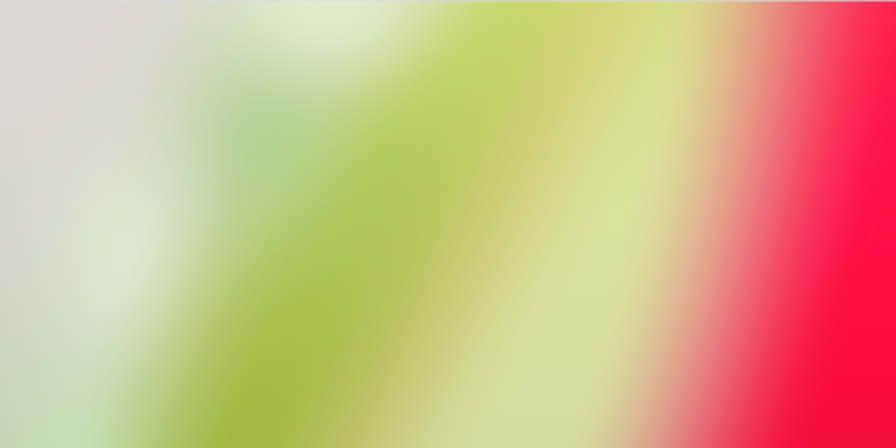
A Shadertoy shader for this background:

```glsl
// Smooth curve through values at the bottom, middle and top
vec3 column(vec3 low, vec3 mid, vec3 high, float y) {
    return low * (1.0 - y) * (1.0 - 2.0 * y) + mid * 4.0 * y * (1.0 - y) + high * y * (2.0 * y - 1.0);
}

// Soft elliptical spot of light
float glow(vec2 p, vec2 center, vec2 radius) {
    vec2 d = (p - center) / radius;
    return exp(-dot(d, d));
}

// Wide blurred step across a slanted edge
float softEdge(float x, float edge, float halfWidth) {
    return smoothstep(edge - halfWidth, edge + halfWidth, x);
}

void mainImage(out vec4 fragColor, in vec2 fragCoord) {
    vec2 p = fragCoord / iResolution.y;
    p.x *= 2.0 * iResolution.y / iResolution.x;

    // Band colours, varying with height
    vec3 pale = column(vec3(0.75, 0.82, 0.69), vec3(0.84, 0.83, 0.79), vec3(0.87, 0.85, 0.83), p.y);
    vec3 olive = column(vec3(0.63, 0.725, 0.25), vec3(0.69, 0.775, 0.33), vec3(0.77, 0.85, 0.42), p.y);
    vec3 yellow = column(vec3(0.83, 0.86, 0.62), vec3(0.855, 0.885, 0.61), vec3(0.84, 0.88, 0.55), p.y);
    vec3 red = column(vec3(0.96, 0.05, 0.22), vec3(1.0, 0.06, 0.27), vec3(1.0, 0.12, 0.30), p.y);

    // Curved boundaries: pale to olive, olive to yellow, yellow to red
    vec3 edges = column(vec3(0.34, 0.79, 1.535), vec3(0.53, 1.08, 1.675), vec3(0.94, 1.34, 1.76), p.y);
    float toOlive = softEdge(p.x, edges.x, 0.22);
    float toYellow = softEdge(p.x, edges.y, 0.29);
    float toRed = softEdge(p.x, edges.z, 0.29);

    // Mint light on the pale side
    vec3 color = mix(pale, vec3(0.87, 0.92, 0.83), 0.9 * glow(p, vec2(0.31, 0.42), vec2(0.22, 0.30)));
    color = mix(color, vec3(0.79, 0.89, 0.73), 0.8 * glow(p, vec2(0.21, 0.0), vec2(0.18, 0.20)));
    color = mix(color, olive, toOlive);

    // Cool green shade and bright spot near the upper edge
    color = mix(color, vec3(0.68, 0.82, 0.54), 0.8 * glow(p, vec2(0.59, 0.71), vec2(0.19, 0.25)));
    color = mix(color, vec3(0.88, 0.94, 0.79), 0.9 * glow(p, vec2(0.73, 1.0), vec2(0.22, 0.17)));

    // Warm tints where the right-hand bands blend
    color = mix(color, yellow, toYellow);
    color += vec3(0.02, -0.025, -0.01) * 4.0 * toYellow * (1.0 - toYellow);
    color = mix(color, red, toRed);
    color.b += 0.2 * toRed * (1.0 - toRed);

    // Thin pale line along the top
    color = mix(color, vec3(0.86), 0.7 * smoothstep(0.994, 0.999, p.y));
    fragColor = vec4(color, 1.0);
}
```
